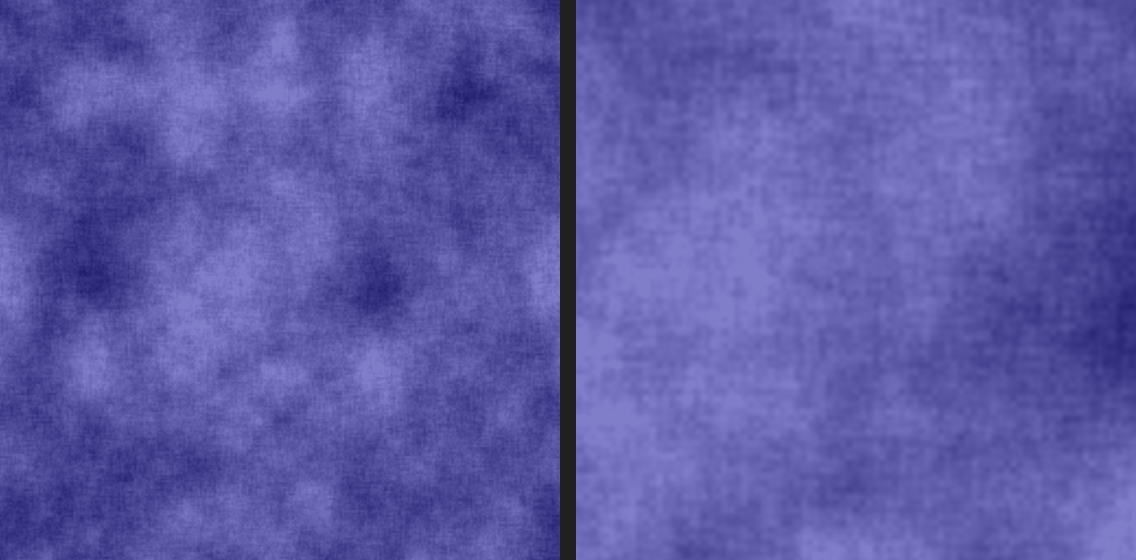
Left, the full canvas; right, a detail of the centre.
This texture is drawn by a WebGL 1 fragment shader. Its source:

```glsl
precision highp float;
// Seamless violet-blue cloth: soft mottled dye clouds over a very fine woven grain.

uniform vec2 u_resolution;

const vec3 DEEP_INDIGO = vec3(0.12, 0.11, 0.42);
const vec3 PALE_VIOLET = vec3(0.50, 0.49, 0.79);
const float MEAN_TONE = 0.58;
const float CLOUD_CONTRAST = 1.53;
const float THREAD_CONTRAST = 0.12;
const float GRAIN_CONTRAST = 0.15;

float hash(vec2 cell, float seed) {
  vec3 p = fract(vec3(cell.xyx + seed * 17.37) * vec3(0.1031, 0.1030, 0.0973));
  p += dot(p, p.yzx + 33.33);
  return fract((p.x + p.y) * p.z);
}

// Value noise in 0..1 that wraps after a whole number of cells per axis.
float wrappedNoise(vec2 uv, vec2 cells, float seed) {
  vec2 p = uv * cells;
  vec2 corner = floor(p);
  vec2 blend = smoothstep(0.0, 1.0, p - corner);
  vec2 low = mod(corner, cells);
  vec2 high = mod(corner + 1.0, cells);
  float bottom = mix(hash(low, seed), hash(vec2(high.x, low.y), seed), blend.x);
  float top = mix(hash(vec2(low.x, high.y), seed), hash(high, seed), blend.x);
  return mix(bottom, top, blend.y);
}

// Layered clouds, centred on zero.
float clouds(vec2 uv, float baseCells, float gain) {
  float sum = 0.0;
  float total = 0.0;
  float weight = 1.0;
  float cells = baseCells;
  for (int octave = 0; octave < 6; octave++) {
    sum += weight * (wrappedNoise(uv, vec2(cells), float(octave) + 1.0) - 0.5);
    total += weight;
    weight *= gain;
    cells *= 2.0;
  }
  return sum / total;
}

// Crossing streaks, long along the thread and thin across it, centred on zero.
float threads(vec2 uv, float count, float segments) {
  float weft = wrappedNoise(uv, vec2(segments, count), 11.0);
  float warp = wrappedNoise(uv, vec2(count, segments), 12.0);
  return weft + warp - 1.0;
}

void main() {
  vec2 uv = gl_FragCoord.xy / u_resolution;

  float tone = MEAN_TONE;
  tone += CLOUD_CONTRAST * clouds(uv, 6.0, 0.62);
  tone += THREAD_CONTRAST * threads(uv, 240.0, 56.0);
  tone += GRAIN_CONTRAST * (wrappedNoise(uv, vec2(256.0), 13.0) - 0.5);

  vec3 color = mix(DEEP_INDIGO, PALE_VIOLET, clamp(tone, 0.0, 1.0));
  gl_FragColor = vec4(color, 1.0);
}
```
